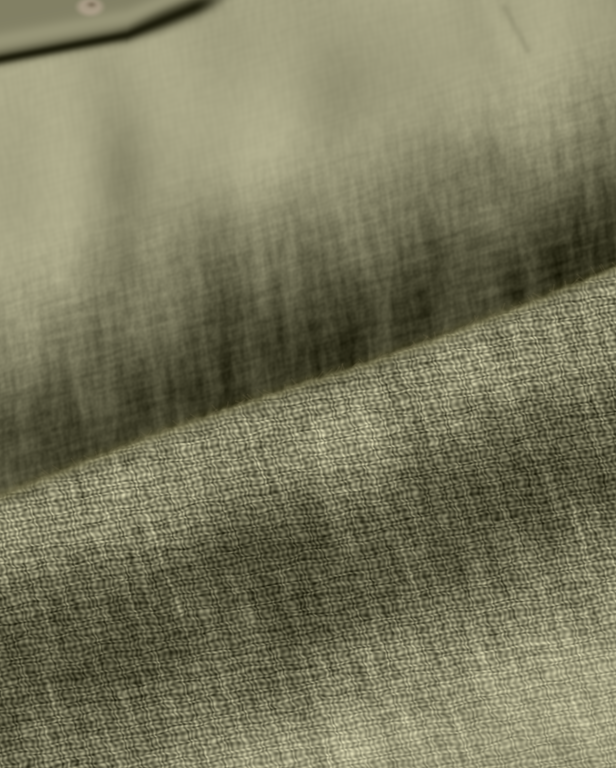
Write a Shadertoy shader that draws this texture.

```glsl
// Olive linen lying in diagonal folds: a crisp woven roll in front of a soft,
// out-of-focus sheet with a stitched flap. Tone comes from the distance to the
// fold line; threads, slubs and creases come from stretched gradient noise.

float hash(vec2 p) {
    p = fract(p * vec2(0.1031, 0.1137));
    p += dot(p, p.yx + 33.3);
    return fract((p.x + p.y) * p.x * 17.3);
}

vec2 gradient(vec2 cell) {
    float a = 6.2832 * hash(cell + 57.0);
    return vec2(cos(a), sin(a));
}

float gradientNoise(vec2 p) {
    vec2 i = floor(p), f = fract(p);
    vec2 s = f * f * f * (f * (f * 6.0 - 15.0) + 10.0);
    vec2 e = vec2(1, 0);
    float low = mix(dot(gradient(i), f), dot(gradient(i + e), f - e), s.x);
    float high = mix(dot(gradient(i + e.yx), f - e.yx), dot(gradient(i + 1.0), f - 1.0), s.x);
    return 1.4 * mix(low, high, s.y);
}

float foldLine(float x) {
    return 0.354 + 0.372 * x + 0.005 * sin(8.0 * x);
}

float blob(vec2 p, vec2 radius) {
    return exp(-dot(p / radius, p / radius));
}

float segmentDistance(vec2 p, vec2 a, vec2 span) {
    p -= a;
    return length(p - span * clamp(dot(p, span) / dot(span, span), 0.0, 1.0));
}

// Skewed cloth axes: x counts leaning warp threads, y counts sloping weft rows
vec2 clothAxes(vec2 p, float lean, float slope) {
    return vec2(dot(p, vec2(cos(lean), sin(lean))), dot(p, vec2(-sin(slope), cos(slope))));
}

// Rows and columns of thread with dark holes and uneven thread tones
float weave(vec2 q) {
    vec2 t = q * vec2(150, 168);
    t += 0.5 * vec2(gradientNoise(q * vec2(60, 25)), gradientNoise(q * vec2(25, 60) + 9.0));
    t += 0.22 * vec2(gradientNoise(t * vec2(0.7, 0.4)), gradientNoise(t * vec2(0.4, 0.7) + 3.0));
    vec2 ridge = cos(6.2832 * t);
    float crossing = sin(6.2832 * t.x) * sin(3.1416 * t.y);
    float warp = gradientNoise(t * vec2(0.8, 0.06));
    float weft = gradientNoise(t * vec2(0.08, 0.8) + 31.0);
    float grain = gradientNoise(t * vec2(0.6, 0.9) + 7.0);
    return 0.06 * ridge.x + 0.075 * ridge.y + 0.03 * ridge.x * ridge.y + 0.07 * crossing
        + 0.08 * warp + 0.07 * weft + 0.11 * grain;
}

// Lit roll in the foreground; d is the depth below its upper edge
float frontTone(vec2 p, float d) {
    vec2 q = clothAxes(p, 0.33, 0.17);
    float bend = d + 0.03 * gradientNoise(q * vec2(6, 3));
    float tone = 0.44 + 0.09 * smoothstep(0.0, 0.03, d);
    tone -= 0.20 * smoothstep(0.07, 0.23, bend);
    tone += 0.25 * smoothstep(0.26, 0.51, bend);
    tone += 0.12 * (p.x - 0.4) * smoothstep(0.2, 0.4, d);
    tone += 0.04 * gradientNoise(q * vec2(24, 5)) + 0.05 * gradientNoise(q * vec2(8, 11));
    // Pale slubs following the warp
    tone += 0.06 * smoothstep(0.4, 0.8, gradientNoise(q * vec2(110, 8) + 4.0));
    tone += 0.09 * exp(-pow(segmentDistance(p, vec2(0.17, 0.39), vec2(0.065, -0.19)) / 0.002, 2.0));
    float contrast = smoothstep(0.0, 0.05, d + 0.02) * mix(0.75, 1.1, smoothstep(0.25, 0.5, tone));
    return tone + weave(q) * contrast * mix(1.0, 0.65, smoothstep(0.35, 0.6, d));
}

// Blurred sheet behind; h is the height above the front roll
float backTone(vec2 p, float h) {
    vec2 q = clothAxes(p, 0.13, 0.29);
    float bend = h + 0.03 * gradientNoise(q * vec2(8, 3) + 5.0);
    float shade = 1.0 - smoothstep(0.14, 0.38, h);
    float tone = 0.235 + 0.15 * smoothstep(0.03, 0.16, bend) + 0.255 * smoothstep(0.10, 0.33, bend);
    tone += 0.07 * shade * (1.0 - smoothstep(0.0, 0.22, p.x));
    // Soft warp streaks, finer weft lines and a faint focused weave
    tone += shade * (0.06 * gradientNoise(q * vec2(26, 6)) + 0.06 * gradientNoise(q * vec2(70, 11)));
    tone += shade * 0.035 * gradientNoise(q * vec2(9, 110));
    tone += (0.012 + 0.03 * shade) * (gradientNoise(q * vec2(160, 45)) + 0.7 * gradientNoise(q * vec2(30, 170)));
    tone += 0.025 * shade * gradientNoise(q * 200.0);
    tone += 0.06 * gradientNoise(q * vec2(9, 4) + 2.0);
    // Broad dents and highlights on the flat part
    tone -= 0.09 * blob(p - vec2(0.16, 0.76), vec2(0.035, 0.09));
    tone -= 0.06 * blob(p - vec2(0.45, 0.89), vec2(0.05, 0.09));
    tone += 0.04 * blob(p - vec2(0.29, 0.84), vec2(0.09, 0.08));
    tone += 0.04 * blob(p - vec2(0.07, 0.74), vec2(0.05, 0.12));
    // Short crease near the upper right
    float crease = segmentDistance(p, vec2(0.655, 0.99), vec2(0.03, -0.055));
    float creaseLight = segmentDistance(p, vec2(0.632, 1.0), vec2(0.03, -0.06));
    return tone - 0.05 * exp(-pow(crease / 0.005, 2.0)) + 0.03 * exp(-pow(creaseLight / 0.014, 2.0));
}

vec3 linen(float tone) {
    return vec3(tone, tone * 0.985, tone * 0.88 - 0.055);
}

void mainImage(out vec4 fragColor, in vec2 fragCoord) {
    vec2 p = fragCoord / iResolution.xy * vec2(0.8, 1.0);
    float pixel = 1.0 / iResolution.y;
    float h = p.y - foldLine(p.x) - 0.002 * gradientNoise(vec2(p.x * 110.0, 1.5));

    // Back sheet
    float tone = backTone(p, h);

    // Flap in the upper left: pale rim over a soft, dark gap
    float f = p.y - (0.925 + 0.19 * p.x + 0.22 * max(p.x - 0.165, 0.0));
    float reach = 1.0 - smoothstep(0.25, 0.31, p.x);
    tone = mix(tone, 0.51 + 0.08 * blob(vec2(f - 0.022, 0), vec2(0.012, 1)), reach * smoothstep(-0.003, 0.01, f));
    float gap = mix(0.008, 0.012, smoothstep(0.14, 0.22, p.x));
    tone = mix(tone, 0.09, 0.95 * reach * exp(-pow((f + 0.002) / gap, 2.0)));
    vec3 color = linen(tone);

    // Blurred button
    vec2 b = p - vec2(0.117, 0.991);
    color = mix(color, vec3(0.70, 0.64, 0.56), 0.8 * (1.0 - smoothstep(0.5, 1.2, length(b / vec2(0.019, 0.013)))));
    color -= 0.15 * blob(b - vec2(0.002, 0.003), vec2(0.006, 0.004));

    // Front roll with a warm, fuzzy rim
    float front = 1.0 - smoothstep(-0.003 - pixel, 0.003 + pixel, h);
    color = mix(color, linen(frontTone(p, max(-h, 0.0))), front);
    color += vec3(0.05, 0.045, 0.015) * exp(-pow(h / 0.008, 2.0));

    // Loose fibres along the fold
    for (float i = 0.0; i < 90.0; i++) {
        float x = 0.82 * (i + hash(vec2(i, 3))) / 90.0;
        float angle = 0.2 + 2.6 * hash(vec2(i, 11));
        vec2 span = mix(0.005, 0.014, hash(vec2(i, 23))) * vec2(cos(angle), sin(angle));
        float fibre = segmentDistance(p, vec2(x, foldLine(x)), span);
        color = mix(color, vec3(0.42, 0.39, 0.28), 0.25 * (1.0 - smoothstep(0.0, 0.0008 + pixel, fibre)));
    }
    fragColor = vec4(clamp(color, 0.0, 1.0), 1.0);
}
```
